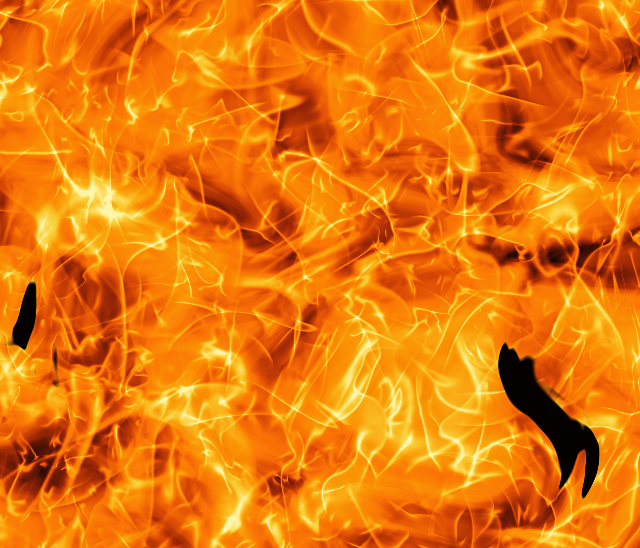
Give the GLSL for this texture, as a Shadertoy shader.

```glsl
const int   LAYERS = 9;            // overlapping flame sheets
const float FIRST_SCALE = 3.2;     // cells per canvas height, largest sheet
const float SCALE_STEP = 1.27;
const float STRETCH = 0.66;        // elongation along the flame direction
const float BODY_SCALE = 4.6;
const float BODY_CONTRAST = 3.7;
const float SHEET_GLOW = 1.35;
const float SHEET_SHADE = 0.45;    // darkening behind each rim
const float SHEET_FADE = 13.0;
const float EDGE_GLOW = 2.5;
const float EDGE_WIDTH = 0.0029;   // in canvas heights
const float HEAT_OFFSET = -0.36;
const float HOT_COMPRESSION = 0.58;

const vec3 SOOT   = vec3(0.10, 0.02, 0.015);
const vec3 EMBER  = vec3(0.60, 0.15, 0.02);
const vec3 RUST   = vec3(0.86, 0.29, 0.02);
const vec3 ORANGE = vec3(0.98, 0.45, 0.02);
const vec3 AMBER  = vec3(0.98, 0.59, 0.02);
const vec3 YELLOW = vec3(0.98, 0.79, 0.18);
const vec3 PALE   = vec3(1.00, 0.96, 0.66);
const vec3 VOID   = vec3(0.02, 0.005, 0.005);

// Broad warm and cool zones: centre, radius, heat
const vec4 ZONES[5] = vec4[5](
    vec4(1.10, 0.95, 0.13, -1.1), vec4(0.16, 0.10, 0.17, -1.1),
    vec4(0.52, 0.53, 0.05, -1.5), vec4(0.88, 0.31, 0.05, 1.8),
    vec4(0.12, 0.85, 0.25, 0.4));

// Gaps in the fire: segment ends, with one radius each
const vec4 GAPS[3] = vec4[3](
    vec4(0.95, 0.32, 1.05, 0.13), vec4(0.00, 0.41, 0.04, 0.41),
    vec4(0.06, 0.33, 0.07, 0.35));
const vec3 GAP_RADIUS = vec3(0.020, 0.020, 0.009);

vec2 hash22(vec2 p) {
    vec3 h = fract(p.xyx * vec3(0.1031, 0.1030, 0.0973));
    h += dot(h, h.yzx + 33.33);
    return fract((h.xx + h.yz) * h.zy) * 2.0 - 1.0;
}

float noise(vec2 p) {
    vec2 i = floor(p), f = fract(p);
    vec2 u = f * f * f * (f * (f * 6.0 - 15.0) + 10.0);
    vec2 e = vec2(1.0, 0.0);
    float low  = mix(dot(hash22(i), f), dot(hash22(i + e), f - e), u.x);
    float high = mix(dot(hash22(i + e.yx), f - e.yx),
                     dot(hash22(i + 1.0), f - 1.0), u.x);
    return mix(low, high, u.y);
}

mat2 rotation(float a) {
    return mat2(cos(a), sin(a), -sin(a), cos(a));
}

float fbm(vec2 p) {
    float sum = 0.0, amp = 1.0;
    for (int i = 0; i < 5; i++) {
        sum += amp * noise(p);
        p = rotation(0.6) * p * 2.03 + 17.3;
        amp *= 0.53;
    }
    return sum;
}

vec2 swirl(vec2 p, float scale, float amount) {
    return p + amount * vec2(noise(p * scale + 3.7), noise(p * scale + 51.2));
}

float segmentDistance(vec2 p, vec2 a, vec2 b) {
    vec2 ab = b - a;
    return length(p - a - ab * clamp(dot(p - a, ab) / dot(ab, ab), 0.0, 1.0));
}

// Thin bright rim: glow fading on one side, shade on the other
float flameSheet(vec2 p, float layer, float scale) {
    vec2 q = swirl(p + layer * 7.31, 3.1, 0.28);
    q = swirl(swirl(q, 7.5, 0.09), 17.0, 0.026);
    q = rotation(0.7 * sin(layer * 2.4) + 0.25) * q;
    float n = noise(q * scale * vec2(1.0, STRETCH));
    n += 0.16 * noise(q * scale * 2.3 + 9.1);
    float strength = smoothstep(-0.12, 0.30, noise(q * scale * 1.1 + 40.0));
    float width = EDGE_WIDTH * scale * 0.8 + 0.003;
    float side = smoothstep(-width, width, n);
    float sheet = mix(-SHEET_SHADE, SHEET_GLOW, side) * exp(-abs(n) * SHEET_FADE);
    float edge = exp(-n * n / (width * width));
    return strength * (sheet + EDGE_GLOW * strength * edge);
}

// Heat is in standard deviations, zero being the average flame
vec3 fireColor(float heat) {
    vec3 c = mix(SOOT, EMBER, clamp((heat + 3.0) / 1.35, 0.0, 1.0));
    c = mix(c, RUST, clamp((heat + 1.65) / 0.85, 0.0, 1.0));
    c = mix(c, ORANGE, clamp((heat + 0.8) / 0.85, 0.0, 1.0));
    c = mix(c, AMBER, clamp((heat - 0.05) / 0.9, 0.0, 1.0));
    c = mix(c, YELLOW, clamp((heat - 0.95) / 0.95, 0.0, 1.0));
    return mix(c, PALE, clamp((heat - 1.9) / 1.3, 0.0, 1.0));
}

void mainImage(out vec4 fragColor, in vec2 fragCoord) {
    vec2 p = fragCoord / iResolution.y;
    vec2 warped = swirl(swirl(p, 3.0, 0.32), 8.0, 0.11);

    // Soft turbulent body
    float heat = HEAT_OFFSET + BODY_CONTRAST * fbm(warped * BODY_SCALE + 21.0);
    vec2 drifted = mix(p, warped, 0.4);
    for (int i = 0; i < 5; i++) {
        vec2 d = (drifted - ZONES[i].xy) / ZONES[i].z;
        heat += ZONES[i].w * exp(-dot(d, d));
    }

    // Curling sheets, from large to small
    float scale = FIRST_SCALE;
    for (int i = 0; i < LAYERS; i++) {
        heat += flameSheet(p, float(i) + 1.0, scale);
        scale *= SCALE_STEP;
    }
    heat = min(heat, heat * HOT_COMPRESSION);

    // Ragged gaps with hot rims
    float gap = 1.0;
    for (int i = 0; i < 3; i++)
        gap = min(gap, segmentDistance(drifted, GAPS[i].xy, GAPS[i].zw) - GAP_RADIUS[i]);
    gap += 0.09 * noise(warped * 11.0) + 0.03 * noise(warped * 29.0);
    heat += 0.6 * exp(-abs(gap) * 90.0);

    vec3 color = mix(VOID, fireColor(heat), smoothstep(-0.005, 0.003, gap));
    fragColor = vec4(color, 1.0);
}
```
